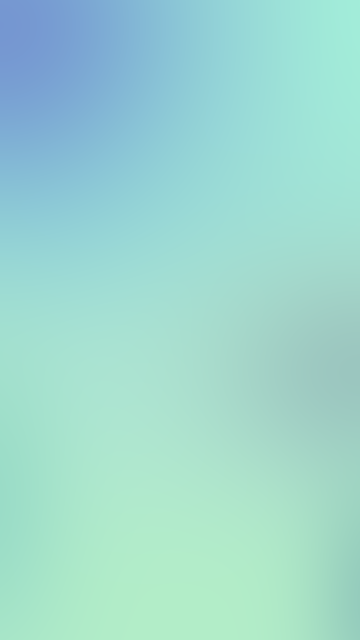
A Shadertoy shader for this background:

```glsl
// Soft blurred backdrop: a vertical mint gradient overlaid with wide
// elliptical Gaussian glows (blue at the upper left, grey at the right,
// teal at the lower left). All positions are fractions of the canvas.

#define GREEN      vec3(0.70, 0.93, 0.785)
#define MINT       vec3(0.70, 0.915, 0.825)
#define AQUA       vec3(0.645, 0.90, 0.84)
#define SKY        vec3(0.53, 0.81, 0.85)
#define PERIWINKLE vec3(0.46, 0.59, 0.82)
#define BRIGHT     vec3(0.65, 0.945, 0.85)
#define GREY       vec3(0.61, 0.775, 0.75)
#define SAGE       vec3(0.575, 0.79, 0.735)
#define TEAL       vec3(0.60, 0.86, 0.78)

// Gaussian falloff around a centre, with separate x and y spread
float glow(vec2 p, vec2 centre, vec2 spread) {
    vec2 d = (p - centre) / spread;
    return exp(-dot(d, d));
}

void mainImage(out vec4 fragColor, in vec2 fragCoord) {
    vec2 uv = fragCoord / iResolution.xy;

    // Vertical base gradient
    vec3 color = mix(GREEN, MINT, smoothstep(0.05, 0.42, uv.y));
    color = mix(color, AQUA, smoothstep(0.42, 0.72, uv.y));

    // Upper corners
    color = mix(color, BRIGHT, glow(uv, vec2(1.0, 1.0), vec2(0.28, 0.26)));
    color = mix(color, SKY, glow(uv, vec2(0.0, 0.96), vec2(0.68, 0.40)));
    color = mix(color, PERIWINKLE, glow(uv, vec2(0.0, 0.96), vec2(0.44, 0.245)));

    // Shaded right side
    color = mix(color, GREY, glow(uv, vec2(1.0, 0.42), vec2(0.41, 0.18)));
    color = mix(color, SAGE, glow(uv, vec2(1.05, 0.06), vec2(0.19, 0.22)));

    // Lower left tint
    color = mix(color, TEAL, glow(uv, vec2(-0.05, 0.22), vec2(0.24, 0.25)));

    fragColor = vec4(color, 1.0);
}
```
